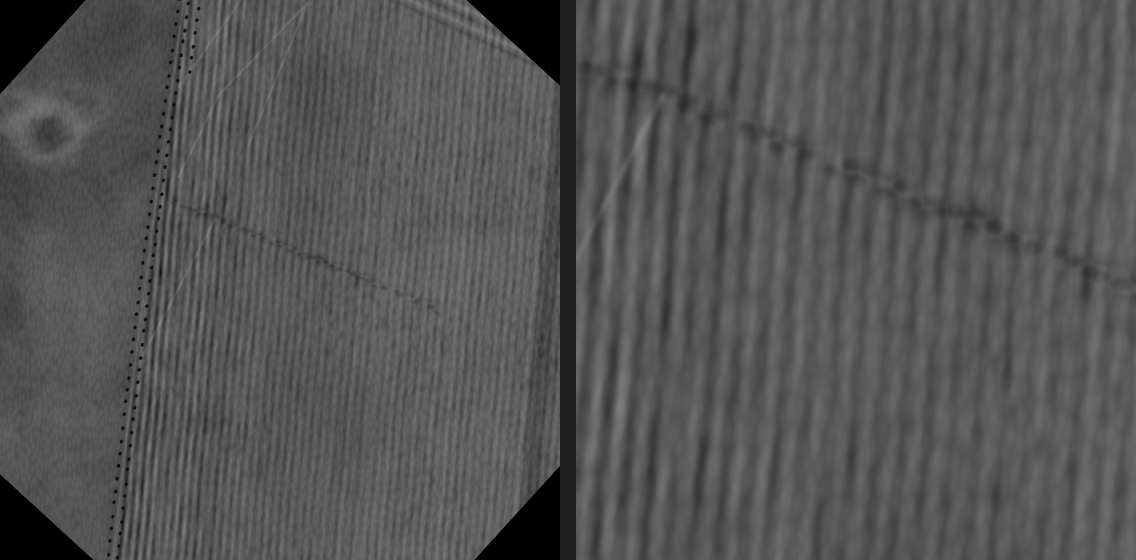
Left: the whole. Right: its middle third, enlarged.
A three.js fragment shader for this texture:

```glsl
// Grey aerial view of a furrowed field beside a dotted road, cropped to an octagon.
varying vec2 vUv;

const float PI = 3.14159265;
const float FURROWS = 68.0;        // rows across the canvas
const float FURROW_TILT = 0.085;   // sideways drift per unit of height
const float DOT_STEP = 0.0225;     // spacing of the road dots
const float DOT_RADIUS = 0.0029;
const float ROW_OFFSET = 0.0085;   // dot rows either side of the road
const float TRACK_WIDTH = 0.0021;
const float MEADOW_TONE = 0.325;
const float FIELD_TONE = 0.335;
const float DOT_TONE = 0.05;
const float GRAIN = 0.065;
const vec2 CUT_RISING = vec2(0.167, 0.153);   // lower-left and upper-right corners
const vec2 CUT_FALLING = vec2(0.153, 0.168);  // the other two corners

float hash(vec2 p) {
  return fract(sin(dot(p, vec2(127.1, 311.7))) * 4375.85);
}

// Layered, warped sines, roughly -1 to 1
float mottle(vec2 p) {
  float sum = 0.0, amp = 0.55;
  for (int i = 0; i < 5; i++) {
    p = mat2(1.36, 1.02, -1.02, 1.36) * p + 0.8 * sin(p.yx * 1.3) + 2.1;
    sum += amp * sin(p.x) * cos(p.y);
    amp *= 0.68;
  }
  return sum;
}

// Distance to the nearest scattered cell point
float cellular(vec2 p) {
  vec2 cell = floor(p), f = fract(p);
  float nearest = 2.0;
  for (int y = -1; y <= 1; y++)
    for (int x = -1; x <= 1; x++) {
      vec2 o = vec2(float(x), float(y)), id = cell + o;
      nearest = min(nearest, length(o + vec2(hash(id), hash(id + 37.0)) - f));
    }
  return nearest;
}

float blob(vec2 p, vec2 centre, vec2 size) {
  vec2 d = (p - centre) / size;
  return exp(-dot(d, d));
}

float ring(vec2 p, vec2 centre, vec2 size) {
  float d = (length((p - centre) / size) - 1.0) / 0.36;
  return exp(-d * d);
}

float track(vec2 p, vec2 a, vec2 b, float width) {
  vec2 ab = b - a;
  float t = clamp(dot(p - a, ab) / dot(ab, ab), 0.0, 1.0);
  float d = length(p - a - ab * t) / width;
  return exp(-d * d);
}

float roadX(float y) {
  return 0.201 + 0.128 * y - 0.005 * sin(PI * y);
}

float dotRow(vec2 p, float offset, float phase) {
  float along = p.y / DOT_STEP + phase;
  float jitter = hash(vec2(floor(along), offset * 90.0)) - 0.5;
  vec2 d = vec2(p.x - roadX(p.y) - offset - 0.001 * jitter,
                (fract(along) - 0.5 + 0.2 * jitter) * DOT_STEP);
  return 1.0 - smoothstep(DOT_RADIUS - 0.0014, DOT_RADIUS + 0.0012, length(d * vec2(1.0, 0.85)));
}

// Thin line in the middle of each row, of a strength that varies by row and along it
float furrow(float row, float y, float salt) {
  float seed = hash(vec2(floor(row), salt));
  float broken = sin(y * (35.0 + 40.0 * seed) + seed * 40.0) * sin(y * 17.0 + seed * 90.0);
  return pow(sin(PI * fract(row)), 4.0) * (0.3 + 0.8 * seed + 0.5 * broken);
}

float meadow(vec2 p) {
  vec2 w = p + 0.013 * vec2(mottle(p * 17.0), mottle(p * 15.0 + 5.0));
  float tone = MEADOW_TONE + 0.03 * mottle(p * 9.0) + 0.018 * mottle(p * vec2(34.0, 22.0));
  tone -= 0.03 * smoothstep(0.4, 0.9, p.y);
  tone += 0.08 * ring(w, vec2(0.088, 0.766), vec2(0.058, 0.042));
  tone += 0.05 * ring(w, vec2(0.015, 0.803), vec2(0.045, 0.032));
  tone += 0.035 * ring(w, vec2(0.135, 0.815), vec2(0.05, 0.035));
  tone -= 0.05 * blob(w, vec2(0.088, 0.766), vec2(0.035, 0.026));
  tone -= 0.055 * blob(w, vec2(0.01, 0.65), vec2(0.06, 0.11));
  tone -= 0.06 * blob(w, vec2(0.02, 0.45), vec2(0.04, 0.06));
  return tone + 0.03 * blob(p, vec2(0.16, 0.45), vec2(0.09, 0.16));
}

float field(vec2 p) {
  float s = p.x - FURROW_TILT * p.y;
  float row = s * FURROWS + 0.05 * sin(p.y * 31.0 + s * 9.0);
  float contrast = mix(0.125, 0.05, smoothstep(0.25, 0.48, s));
  float tone = FIELD_TONE + 0.045 * smoothstep(0.42, 0.72, s) + 0.02 * mottle(p * vec2(9.0, 6.0));
  tone += contrast * (0.75 * furrow(row + 0.5, p.y, 3.0) - furrow(row, p.y, 8.0) + 0.06);
  tone += 0.008 * sin(s * 97.0 + 2.0 * sin(s * 41.0));
  // Dark specks stretched along the rows
  float speck = cellular(vec2(s * 75.0, p.y * 26.0));
  tone -= 0.045 * (1.0 - smoothstep(0.0, 0.42, speck)) * smoothstep(-0.2, 0.5, mottle(p * 8.0 + 3.0));
  // Damp patches and a broken dark trail
  tone -= 0.045 * blob(p, vec2(0.59, 0.83), vec2(0.09, 0.09));
  tone -= 0.035 * blob(p, vec2(0.87, 0.603), vec2(0.07, 0.018));
  tone -= 0.03 * blob(p, vec2(0.64, 0.26), vec2(0.08, 0.13));
  float trail = track(p, vec2(0.31, 0.642), vec2(0.78, 0.448), 0.008);
  tone -= 0.085 * trail * (1.0 - smoothstep(0.15, 0.65, cellular(p * vec2(70.0, 90.0))));
  tone -= 0.075 * blob(p, vec2(0.571, 0.537), vec2(0.012, 0.01));
  // Pale wheel tracks
  float wheel = track(p, vec2(0.43, 1.0), vec2(0.32, 0.845), TRACK_WIDTH)
    + track(p, vec2(0.55, 0.995), vec2(0.39, 0.83), TRACK_WIDTH)
    + track(p, vec2(0.39, 0.83), vec2(0.32, 0.685), TRACK_WIDTH)
    + track(p, vec2(0.55, 0.995), vec2(0.443, 0.74), TRACK_WIDTH)
    + track(p, vec2(0.385, 0.61), vec2(0.247, 0.35), TRACK_WIDTH);
  tone += 0.075 * min(wheel, 1.0);
  // Dark strip along the right edge
  float edge = s - 0.919;
  tone -= 0.09 * smoothstep(-0.003, 0.003, edge) * (1.0 - 0.6 * smoothstep(0.018, 0.04, edge));
  // Lane across the upper right
  for (int i = 0; i < 4; i++) {
    float k = float(i);
    vec2 shift = vec2(0.008, 0.011) * k;
    float lane = track(p, vec2(0.70, 1.0) + shift, vec2(0.96, 0.882) + shift, 0.004);
    tone += lane * (mod(k, 2.0) < 0.5 ? -0.065 : 0.07);
  }
  return tone;
}

void main() {
  vec2 p = vUv;
  float side = p.x - roadX(p.y);
  float tone = mix(meadow(p), field(p), smoothstep(-0.004, 0.012, side));
  float slant = p.x - FURROW_TILT * p.y;
  tone += GRAIN * (0.46 - cellular(vec2(slant * 170.0, p.y * 65.0)));

  // Road bed, pale centre line and dots
  tone -= 0.03 * exp(-pow(side / 0.016, 2.0));
  tone += 0.09 * exp(-pow(side / 0.0028, 2.0));
  float dots = max(dotRow(p, -ROW_OFFSET, 0.0), dotRow(p, ROW_OFFSET, 0.4));
  dots = max(dots, dotRow(p, 0.028, 0.7) * step(0.865, p.y));
  tone = mix(tone, DOT_TONE, dots);

  // Octagonal crop
  vec2 centred = p - 0.5;
  vec2 cut = centred.x * centred.y > 0.0 ? CUT_RISING : CUT_FALLING;
  float inside = dot(min(p, 1.0 - p), 1.0 / cut) - 1.0;
  gl_FragColor = vec4(vec3(tone * smoothstep(-0.008, 0.008, inside)), 1.0);
}
```
